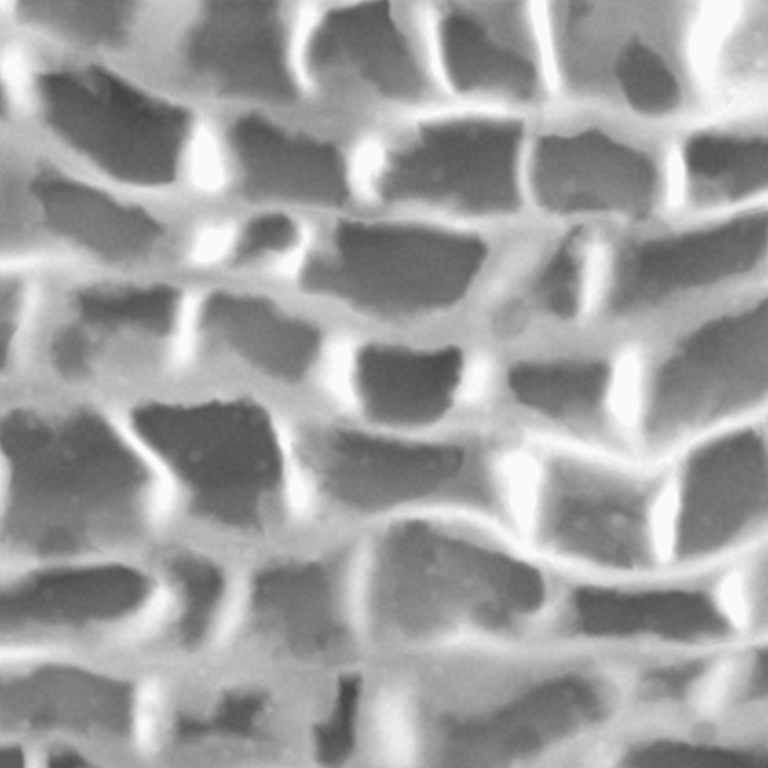
Give the GLSL for this texture, as a Shadertoy shader.

```glsl
float hash(vec2 p) {
    vec3 q = fract(p.xyx * 0.1031);
    q += dot(q, q.yzx + 33.33);
    return fract((q.x + q.y) * q.z);
}

float noise(vec2 p) {
    vec2 i = floor(p), f = fract(p);
    f = f * f * (3.0 - 2.0 * f);
    return mix(mix(hash(i), hash(i + vec2(1, 0)), f.x),
               mix(hash(i + vec2(0, 1)), hash(i + vec2(1, 1)), f.x), f.y);
}

float fbm(vec2 p) {
    float sum = 0.0, amp = 0.53;
    for (int i = 0; i < 4; i++) {
        sum += amp * noise(p);
        p = mat2(1.6, 1.2, -1.2, 1.6) * p + 7.3;
        amp *= 0.5;
    }
    return sum;
}

float roundBox(vec2 p, vec2 halfSize, float r) {
    vec2 d = abs(p) - halfSize + r;
    return length(max(d, 0.0)) + min(max(d.x, d.y), 0.0) - r;
}

// Signed distance to the nearest of the scattered round spots
float spots(vec2 p, float density) {
    float d = 1.0;
    for (int k = 0; k < 9; k++) {
        vec2 cell = floor(p) + vec2(k % 3, k / 3) - 1.0;
        if (hash(cell + 71.0) > density) continue;
        vec2 centre = cell + vec2(hash(cell + 13.0), hash(cell + 29.0));
        d = min(d, length(p - centre) - mix(0.14, 0.36, hash(cell + 47.0)));
    }
    return d;
}

// Edge between two neighbouring cells of a row
float cellEdge(float column, float row) {
    return column + 0.6 * (hash(vec2(column, row) + 20.0) - 0.5);
}

float porousSurface(vec2 uv) {
    // Bent brick layout
    vec2 q = uv * vec2(4.8, 6.6) + 3.0;
    q += vec2(0.5, 1.0) * (vec2(noise(uv * 4.0), noise(uv * 3.6 + 9.0)) - 0.5);
    q += 0.2 * (vec2(noise(uv * 13.0), noise(uv * 13.0 + 5.0)) - 0.5);
    float row = floor(q.y);
    q.x += 5.0 * hash(vec2(row, 3.0));
    float column = floor(q.x);
    if (q.x < cellEdge(column, row)) column -= 1.0;
    else if (q.x > cellEdge(column + 1.0, row)) column += 1.0;
    float left = cellEdge(column, row), right = cellEdge(column + 1.0, row);

    // Local coordinates, one unit being the row height
    vec2 id = vec2(column, row) + 50.0;
    float width = (right - left) * 1.37;
    vec2 p = vec2((q.x - 0.5 * (left + right)) * 1.37, fract(q.y) - 0.5);
    float side = 0.5 * width - abs(p.x);
    float border = min(side, 0.5 - abs(p.y));
    float tear = fbm(uv * 12.0) - 0.5;
    float broad = noise(uv * 3.0 + 31.0);
    float cloud = fbm(uv * vec2(5.0, 8.0) + 17.0) - 0.5;
    float blur = mix(0.05, 0.16, noise(uv * 8.0 + 41.0));

    // Walls, with a shallow floor inside them
    float tone = 0.71 + 0.4 * cloud + 0.1 * (broad - 0.5);
    float shallow = roundBox(p, vec2(0.5 * width - 0.07, 0.41), 0.2) + 0.4 * tear;
    shallow = max(shallow, 0.12 - border);
    float floorTone = mix(0.47, 0.64, hash(id + 3.0)) + 0.25 * cloud + 0.1 * tear;
    tone = mix(floorTone, tone, smoothstep(-0.22, 0.12, shallow));

    // Deep pit with one torn corner
    vec2 room = vec2(0.5 * width - 0.1, 0.41);
    vec2 size = mix(vec2(0.68), vec2(1.0), vec2(hash(id + 7.0), hash(id + 11.0)));
    vec2 shift = 2.0 * vec2(hash(id + 15.0), hash(id + 19.0)) - 1.0;
    float pit = roundBox(p - room * (1.0 - size) * shift, room * size, 0.14);
    vec2 corner = room * sign(shift);
    vec2 notch = room * mix(vec2(0.3), vec2(1.1), vec2(hash(id + 23.0), hash(id + 27.0)));
    pit = max(pit, -roundBox(p - corner, notch, 0.1)) + 0.55 * tear;
    pit += 0.4 * smoothstep(0.72, 0.9, broad);
    pit = max(pit, 0.1 - border);
    float pitTone = mix(0.36, 0.47, hash(id + 31.0)) - 0.2 * p.y + 0.25 * cloud;
    tone += 0.03 * exp(-pow((pit - 0.08) / 0.09, 2.0));
    tone = mix(pitTone, tone, smoothstep(-blur, blur, pit));

    // Round pores and pale specks
    float pore = spots(uv * 10.0 + 2.0, 0.25) + 0.5 * tear;
    tone -= 0.1 * smoothstep(0.08, -0.1, pore) * smoothstep(0.35, 0.6, tone);
    tone += 0.06 * smoothstep(0.1, -0.2, spots(uv * 32.0, 0.2)) * noise(uv * 5.0);

    // Bright upright ridges and thinner level rims
    float edgeColumn = p.x < 0.0 ? column : column + 1.0;
    float glow = 0.36 * smoothstep(0.15, 0.95, hash(vec2(edgeColumn, row) + 90.0));
    float ridge = exp(-pow(side / (0.13 + 0.16 * tear), 2.0));
    tone += glow * ridge * smoothstep(0.5, 0.15, abs(p.y));
    float rim = exp(-pow((0.5 - abs(p.y)) / 0.11, 2.0));
    tone += 0.2 * rim * smoothstep(0.45, 0.85, noise(uv * 5.0 + 61.0));
    return tone;
}

void mainImage(out vec4 fragColor, in vec2 fragCoord) {
    vec2 uv = fragCoord / iResolution.y;
    float tone = porousSurface(uv);
    tone += 0.03 * (noise(uv * 210.0) - 0.5);
    fragColor = vec4(vec3(clamp(tone, 0.28, 0.98)), 1.0);
}
```
